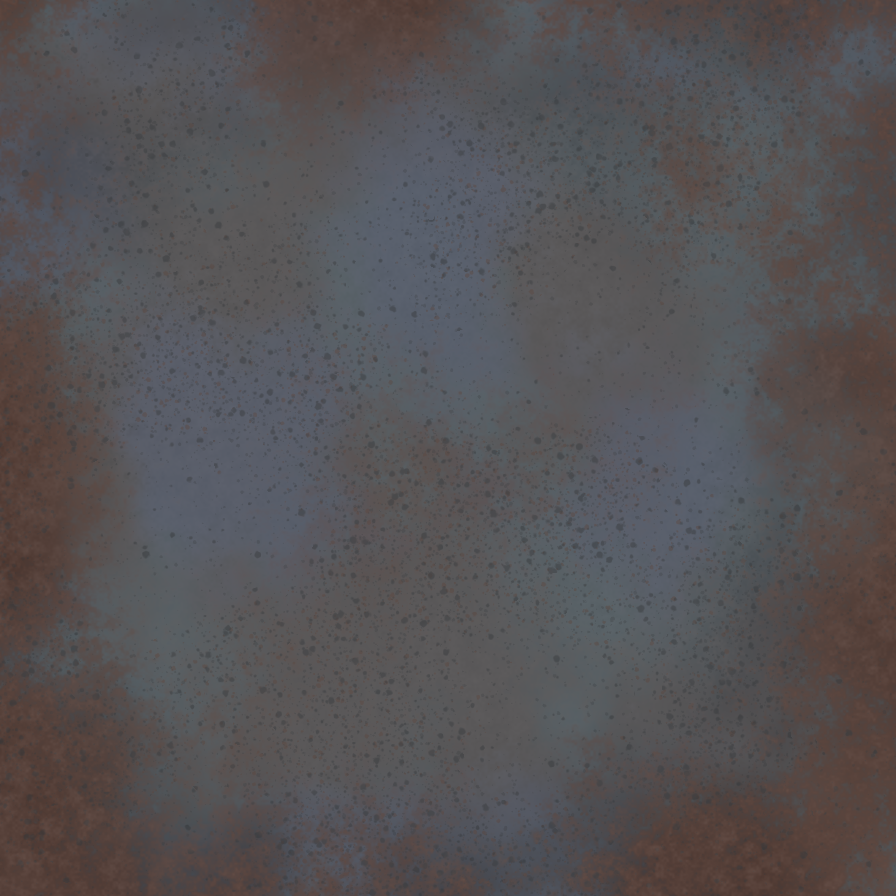
A WebGL 1 fragment shader for this texture:

```glsl
precision highp float;
// Weathered slate-blue metal plate with rusty, darkened edges and fine pitting.

uniform vec2 u_resolution;

float hash(vec2 p) {
  vec3 q = fract(vec3(p.xyx) * 0.1031);
  q += dot(q, q.yzx + 33.33);
  return fract((q.x + q.y) * q.z);
}

float noise(vec2 p) {
  vec2 i = floor(p), f = fract(p);
  f = f * f * (3.0 - 2.0 * f);
  return mix(mix(hash(i), hash(i + vec2(1.0, 0.0)), f.x),
             mix(hash(i + vec2(0.0, 1.0)), hash(i + 1.0), f.x), f.y);
}

float fbm(vec2 p) {
  float sum = 0.0, weight = 0.5;
  for (int i = 0; i < 5; i++) {
    sum += weight * noise(p);
    p = mat2(1.6, 1.2, -1.2, 1.6) * p + 17.3;
    weight *= 0.5;
  }
  return sum / 0.97;
}

// Scattered round pits, at most one per cell, with wobbly outlines.
float pits(vec2 p, float density) {
  float cover = 0.0;
  vec2 cell = floor(p);
  float wobble = 0.25 * (noise(p * 3.0) - 0.5);
  for (int y = -1; y <= 1; y++) {
    for (int x = -1; x <= 1; x++) {
      vec2 id = cell + vec2(float(x), float(y));
      vec2 center = id + vec2(hash(id + 3.1), hash(id + 71.7));
      float size = hash(id + 37.9);
      float radius = 0.12 + 0.34 * size * size * size;
      float present = step(hash(id + 113.5), density);
      float dist = length(p - center) + wobble;
      cover = max(cover, present * (1.0 - smoothstep(radius - 0.15, radius + 0.15, dist)));
    }
  }
  return cover;
}

void main() {
  vec2 uv = gl_FragCoord.xy / u_resolution;

  // Rounded-square distance from the middle, bent by broad noise.
  vec2 q = uv - 0.5;
  q *= q;
  float border = pow(dot(q, q), 0.25);
  float edge = smoothstep(0.24, 0.56, border + 0.32 * (fbm(uv * 4.0 + 5.0) - 0.5));

  // Fine grain, stronger toward the worn border.
  float fine = noise(uv * 330.0) * 0.6 + noise(uv * 170.0 + 40.0) * 0.4 - 0.5;
  float mottle = fbm(uv * 75.0 + 9.0) - 0.5;
  float grain = fine * 0.6 + mottle;

  // Clouds of slate, taupe and blue.
  float warm = smoothstep(0.38, 0.68, fbm(uv * 4.5 + 21.0) + 0.12 * grain);
  float blue = smoothstep(0.46, 0.72, fbm(uv * 4.0 + 63.0) + 0.1 * grain);
  vec3 color = mix(vec3(0.35, 0.385, 0.405), vec3(0.355, 0.34, 0.34), warm * 0.85);
  color = mix(color, vec3(0.35, 0.375, 0.435), blue * 0.75);

  // Sooty shadow around the border.
  float soot = edge * smoothstep(0.25, 0.65, fbm(uv * 5.0 + 87.0) + 0.35 * grain);
  color = mix(color, vec3(0.255, 0.255, 0.27), soot * 0.75);

  // Rust blooms, mostly near the sides, broken up by the grain.
  float bloom = fbm(uv * vec2(5.0, 4.0) + 131.0);
  float rust = smoothstep(0.42, 0.82, bloom + 0.28 * edge - 0.06 + 0.4 * grain);
  color = mix(color, vec3(0.345, 0.235, 0.195), rust * (0.3 + 0.5 * edge));

  // Dark pits and small rusty flecks gathered in patches.
  float patches = smoothstep(0.42, 0.68, fbm(uv * 5.0 + 171.0));
  float coarsePits = pits(uv * 115.0, 0.05 + 0.4 * patches);
  float finePits = pits(uv * 210.0 + 19.0, 0.12 + 0.35 * patches);
  float flecks = pits(uv * 170.0 + 53.0, 0.3 * patches);
  color = mix(color, vec3(0.36, 0.27, 0.235), flecks * 0.4);
  color = mix(color, vec3(0.23, 0.24, 0.25), max(coarsePits * 0.5, finePits * 0.28));

  color += grain * mix(0.025, 0.09, edge);
  gl_FragColor = vec4(color, 1.0);
}
```
